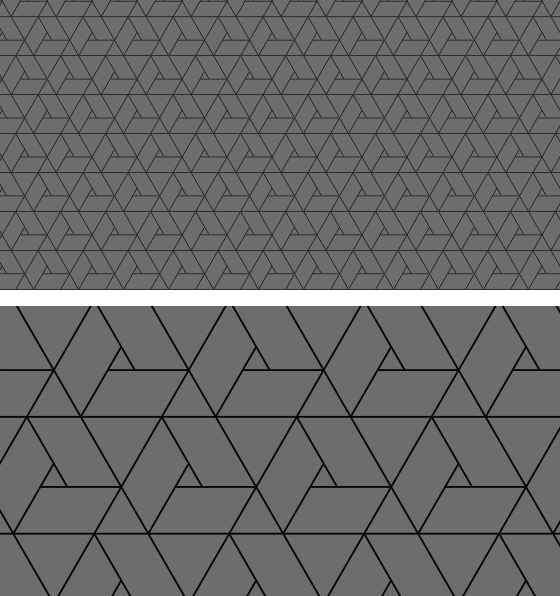
Top, the full canvas; bottom, a detail of the centre.
Give the GLSL for this pattern, as a Shadertoy shader.

```glsl
#define SIDE 0.1551                 // lattice side, in canvas heights
#define ORIGIN vec2(0.0541, 0.0020) // lattice corner, in canvas heights
#define LINE_WIDTH 0.0021           // in canvas heights
#define SPLIT 0.4                   // where the falling lines cut each side
#define FILL_COLOR vec3(0.428)
#define LINE_COLOR vec3(0.015)

const float ROW = 0.8660254; // row height of a lattice with unit side

// Lattice coordinates: u runs along the row, v climbs to the upper right.
vec2 toLattice(vec2 p) {
    float v = p.y / ROW;
    return vec2(p.x - 0.5 * v, v);
}

vec2 fromLattice(vec2 q) {
    return vec2(q.x + 0.5 * q.y, q.y * ROW);
}

// Distance to the nearest of a family of parallel lines at whole values of t.
float lineFamily(float t) {
    return abs(fract(t + 0.5) - 0.5) * ROW;
}

// Distance to a segment, all points given in lattice coordinates.
float segment(vec2 q, vec2 a, vec2 b) {
    vec2 p = fromLattice(q - a);
    vec2 ab = fromLattice(b - a);
    return length(p - ab * clamp(dot(p, ab) / dot(ab, ab), 0.0, 1.0));
}

// Three families of lines leave one hexagon and two triangles in each cell.
float latticeLines(vec2 q) {
    float rising = lineFamily(q.x);
    float level = lineFamily(q.y);
    float falling = lineFamily(q.x + q.y - SPLIT);
    return min(rising, min(level, falling));
}

// Three arms overlap around a small triangle in the middle of the hexagon.
float pinwheel(vec2 cell) {
    float level = segment(cell, vec2(1.0, SPLIT), vec2(SPLIT));
    float rising = segment(cell, vec2(SPLIT, 0.0), vec2(SPLIT, 1.0 - SPLIT));
    float falling = segment(cell, vec2(0.0, 1.0), vec2(1.0 - SPLIT, SPLIT));
    return min(level, min(rising, falling));
}

// Share of a pixel covered by a line, also right for lines thinner than it.
float lineCoverage(float dist, float width, float pixel) {
    vec2 edges = (dist + vec2(0.5, -0.5) * width) / pixel + 0.5;
    edges = clamp(edges, 0.0, 1.0);
    return edges.x - edges.y;
}

void mainImage(out vec4 fragColor, in vec2 fragCoord) {
    float pixel = 1.0 / iResolution.y;
    vec2 q = toLattice((fragCoord * pixel - ORIGIN) / SIDE);

    float dist = min(latticeLines(q), pinwheel(fract(q))) * SIDE;
    float ink = lineCoverage(dist, LINE_WIDTH, pixel);

    fragColor = vec4(mix(FILL_COLOR, LINE_COLOR, ink), 1.0);
}
```
